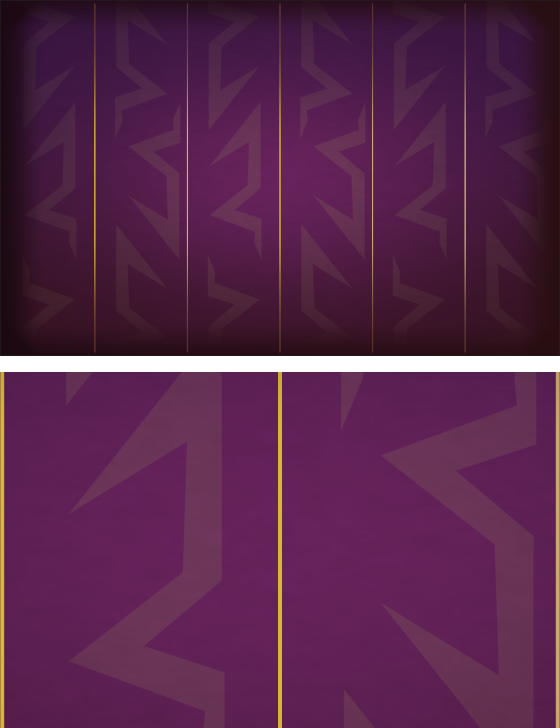
Top: the whole. Bottom: its middle third, enlarged.
Write a Shadertoy shader that draws this background.

```glsl
const vec2 BOLT[11] = vec2[11](
    vec2(0.34, 0.85), vec2(0.26, 0.66), vec2(0.27, 0.55), vec2(-0.22, 0.37),
    vec2(0.19, 0.05), vec2(0.205, -0.42), vec2(-0.22, -0.16), vec2(0.33, -0.85),
    vec2(0.33, 0.08), vec2(0.05, 0.315), vec2(0.34, 0.41));

float hash(vec2 p) {
    p = fract(p * vec2(0.1031, 0.1137));
    p += dot(p, p.yx + 33.33);
    return fract((p.x + p.y) * p.x * 7.31);
}

float noise(vec2 p) {
    vec2 i = floor(p), f = fract(p);
    f = f * f * (3.0 - 2.0 * f);
    return mix(mix(hash(i), hash(i + vec2(1, 0)), f.x),
               mix(hash(i + vec2(0, 1)), hash(i + vec2(1, 1)), f.x), f.y);
}

// Signed distance to the jagged bolt polygon
float boltDistance(vec2 p) {
    float nearest = 1e3, side = 1.0;
    for (int i = 0; i < 11; i++) {
        vec2 a = BOLT[i], b = BOLT[(i + 10) % 11];
        vec2 e = b - a, w = p - a;
        vec2 d = w - e * clamp(dot(w, e) / dot(e, e), 0.0, 1.0);
        nearest = min(nearest, dot(d, d));
        bvec3 c = bvec3(p.y >= a.y, p.y < b.y, e.x * w.y > e.y * w.x);
        if (all(c) || all(not(c))) side = -side;
    }
    return side * sqrt(nearest);
}

// Three bolts per column, turned and shifted on alternate columns
float columnBolts(vec2 p, bool odd) {
    float d = 1e3;
    for (int i = -1; i <= 1; i++) {
        bool outer = i != 0;
        float rise = i > 0 ? (odd ? 1.40 : 1.31) : (odd ? 1.65 : 1.32);
        float shift = outer ? 0.06 : (odd ? -0.04 : 0.083);
        vec2 q = p - vec2(shift, float(i) * rise - 0.03);
        if (outer) q.x = -q.x;
        if (outer != odd) q.y = -q.y;
        d = min(d, boltDistance(q));
    }
    return d;
}

void mainImage(out vec4 fragColor, in vec2 fragCoord) {
    vec2 uv = fragCoord / iResolution.xy;
    vec2 c = uv - 0.5;
    vec2 p = c * vec2(6.05, 3.84);      // one unit is one column
    float px = 6.05 / iResolution.x;
    float column = floor(p.x);

    // Plum glow over a violet to maroon fall
    vec3 shade = mix(vec3(0.205, 0.07, 0.13), vec3(0.21, 0.08, 0.24), smoothstep(0.1, 0.8, uv.y));
    float glow = exp(-7.0 * c.x * c.x - 9.0 * c.y * c.y);
    vec3 color = mix(shade, vec3(0.40, 0.135, 0.355), glow);

    // Faint bolts, fading outwards
    float bolt = smoothstep(0.75, -0.75, columnBolts(vec2(fract(p.x) - 0.5, p.y), mod(column, 2.0) > 0.5) / px);
    bolt *= 0.09 + 0.13 * glow;
    bolt *= smoothstep(0.0, 0.14, uv.y) * smoothstep(0.5, 0.45, abs(c.x));
    color = mix(color, vec3(0.55, 0.50, 0.35), bolt);

    // Cloth mottling
    float wear = noise(p * vec2(9.0, 22.0)) * 0.6 + noise(p * vec2(30.0, 60.0)) * 0.4;
    color *= 0.97 + 0.06 * wear;

    // Dark border, warmer on the right
    vec2 inset = (0.5 - abs(c)) * vec2(1.57, 1.0);
    float border = (1.0 - smoothstep(0.0, 0.13, inset.x)) + (1.0 - smoothstep(-0.03, 0.10, inset.y));
    vec3 rim = mix(vec3(0.10, 0.03, 0.06), vec3(0.15, 0.055, 0.055), uv.x);
    color = mix(color, rim, min(border, 1.0) * 0.9);

    // Gold dividers, brightest at mid height
    float divider = round(p.x);
    float line = 1.0 - smoothstep(-0.5, 0.5, (abs(p.x - divider) - 0.007) / px);
    line *= step(abs(divider), 2.5) * smoothstep(0.495, 0.485, abs(c.y));
    float shine = smoothstep(0.46, 0.12, abs(c.y + 0.02));
    vec3 gold = mix(vec3(0.85, 0.72, 0.20), vec3(0.80, 0.66, 0.45), step(0.5, divider));
    color = mix(color, mix(vec3(0.42, 0.25, 0.20), gold, shine), line * (0.75 + 0.25 * shine));

    // Hairline frame
    float frame = 1.0 - smoothstep(0.001, 0.004, min(inset.x, inset.y));
    color = mix(color, vec3(0.14, 0.11, 0.13), frame * 0.8);

    fragColor = vec4(color, 1.0);
}
```
